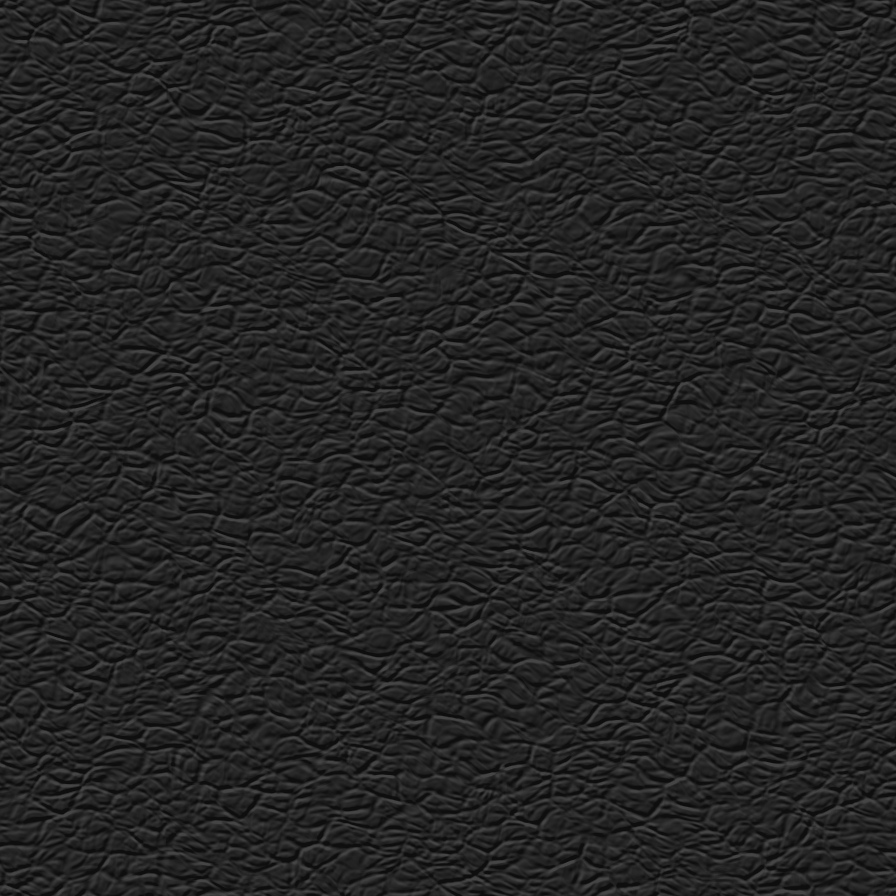
Reproduce this texture procedurally as a WebGL 2 fragment shader.

```glsl
#version 300 es
precision highp float;
// Black grained leather: flattened cellular creases at two scales plus a
// fine pebble grain form a height field. It is lit from above by comparing
// the height on either side of each point, so creases read dark over light.

uniform vec2 u_resolution;
out vec4 fragColor;

const vec3 LEATHER = vec3(0.138);               // unlit hide colour
const vec2 CREASE_CELLS = vec2(26.0, 46.0);     // main creases per canvas
const vec2 WRINKLE_CELLS = vec2(52.0, 88.0);    // smaller wrinkles
const vec2 PEBBLE_CELLS = vec2(120.0, 170.0);   // finest grain
const float CREASE_WIDTH = 0.30;                // in cell units
const float WRINKLE_WIDTH = 0.55;
const float CREASE_DEPTH = 0.15;
const float WRINKLE_DEPTH = 0.080;
const float PEBBLE_DEPTH = 0.045;
const float WARP = 0.006;                       // bending of the creases
const vec2 LIGHT_STEP = vec2(-0.0006, 0.0017);  // toward the light
const float TONE_MIN = 0.055;
const float TONE_MAX = 0.27;

vec2 hash2(vec2 cell) {
    vec3 q = fract(cell.xyx * vec3(0.1031, 0.1030, 0.0973));
    q += dot(q, q.yzx + 33.33);
    return fract((q.xx + q.yz) * q.zy);
}

// Distances to the nearest and second nearest scattered seed.
vec2 cellular(vec2 p) {
    vec2 cell = floor(p);
    vec2 local = fract(p);
    vec2 nearest = vec2(8.0);
    for (int y = -1; y <= 1; y++) {
        for (int x = -1; x <= 1; x++) {
            vec2 offset = vec2(x, y);
            float d = length(offset + hash2(cell + offset) - local);
            nearest.y = min(nearest.y, max(nearest.x, d));
            nearest.x = min(nearest.x, d);
        }
    }
    return nearest;
}

// Valley along cell borders: -1 at the bottom, 0 on the plateau.
float groove(vec2 p, float width) {
    vec2 d = cellular(p);
    return smoothstep(0.0, width, d.y - d.x) - 1.0;
}

// Layered sines that bend the cells out of their grid.
vec2 bend(vec2 p) {
    vec2 slow = sin(p.yx * vec2(31.0, 23.0) + 2.0 * sin(p * 17.0));
    vec2 quick = sin(p.yx * vec2(83.0, 97.0) + 2.0 * sin(p * 61.0 + 1.3));
    return p + WARP * (slow + 0.4 * quick);
}

// Slow variation from 0 to 1, so creases fade in and out.
float patches(vec2 p, float phase) {
    float a = sin(p.x * 37.0 + 2.0 * sin(p.y * 43.0 + phase));
    float b = sin(p.y * 59.0 + 2.0 * sin(p.x * 29.0 - phase));
    return 0.5 + 0.25 * (a + b);
}

float height(vec2 p) {
    vec2 q = bend(p);
    float crease = groove(q * CREASE_CELLS, CREASE_WIDTH);
    float wrinkle = groove(q * WRINKLE_CELLS + 19.7, WRINKLE_WIDTH);
    float pebble = -cellular(q * PEBBLE_CELLS + 7.3).x;
    return CREASE_DEPTH * mix(0.25, 1.15, patches(p, 0.0)) * crease
         + WRINKLE_DEPTH * mix(0.6, 1.3, patches(p, 2.4)) * wrinkle
         + PEBBLE_DEPTH * pebble;
}

void main() {
    vec2 p = gl_FragCoord.xy / min(u_resolution.x, u_resolution.y);

    // Relief: slopes facing the light brighten, the others darken.
    float relief = height(p - LIGHT_STEP) - height(p + LIGHT_STEP);
    vec3 color = clamp(LEATHER + relief, TONE_MIN, TONE_MAX);
    fragColor = vec4(color, 1.0);
}
```
